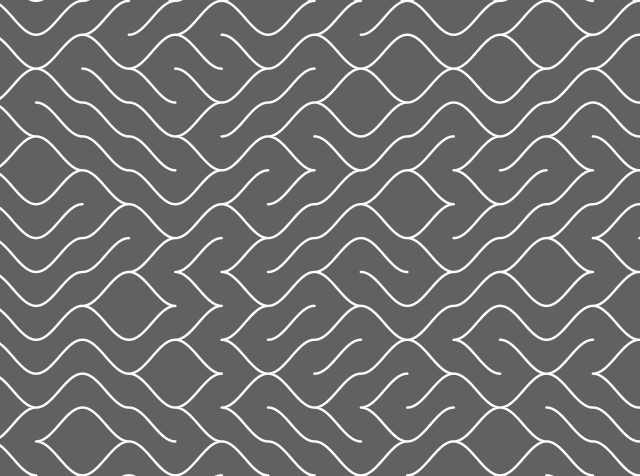
Give the GLSL for this pattern, as a Shadertoy shader.

```glsl
// Thin white S-curves on grey, one per grid cell, each rising or falling at random.

const float PI = 3.14159;

float hash(ivec2 cell) {
    uvec2 q = uvec2(cell + 64) * uvec2(1597u, 3812u);
    uint n = (q.x ^ (q.y + 7919u)) * 40503u;
    n = (n ^ (n >> 15)) * 73471u;
    n ^= n >> 13;
    return float(n & 65535u) / 65536.0;
}

// Distance to a half cosine wave across a cell centred at the origin, with round ends
float waveDistance(vec2 p, vec2 size, float direction) {
    float x = clamp(p.x, -0.5 * size.x, 0.5 * size.x);
    float phase = PI * x / size.x;
    float height = direction * 0.5 * size.y * sin(phase);
    float slope = 0.5 * PI * size.y / size.x * cos(phase);
    return length(vec2(p.x - x, (p.y - height) / sqrt(1.0 + slope * slope)));
}

void mainImage(out vec4 fragColor, in vec2 fragCoord) {
    // Canvas height is one unit: nearly 14 columns by 14 rows
    float aspect = iResolution.x / iResolution.y;
    vec2 size = vec2(0.0725 * aspect, 0.0712);
    vec2 p = fragCoord / iResolution.y - vec2(0.0564 * aspect, 0.0014);
    ivec2 home = ivec2(floor(p / size));

    // Nearest curve, including neighbours whose strokes cross the cell border
    float nearest = 1.0;
    for (int row = -1; row <= 1; row++) {
        for (int column = -1; column <= 1; column++) {
            ivec2 cell = home + ivec2(column, row);
            float direction = hash(cell) < 0.5 ? -1.0 : 1.0;
            vec2 centre = (vec2(cell) + 0.5) * size;
            nearest = min(nearest, waveDistance(p - centre, size, direction));
        }
    }

    // Antialiased stroke
    float stroke = clamp(0.5 + (0.00255 - nearest) * iResolution.y, 0.0, 1.0);
    fragColor = vec4(mix(vec3(0.38), vec3(0.985), stroke), 1.0);
}
```
